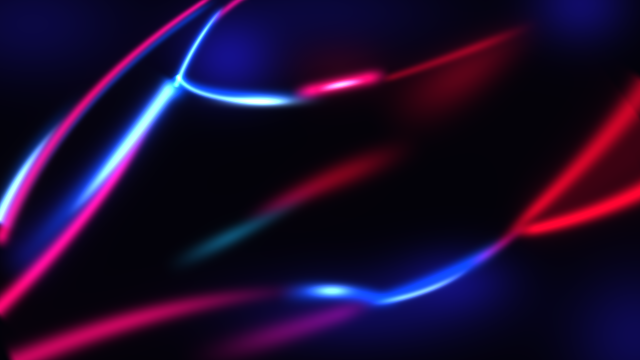
This background is drawn by a Shadertoy shader. Its source:

```glsl
// Neon light ribbons crossing a near-black indigo space.
// Each ribbon is a quadratic curve with a Gaussian cross-section and faded ends;
// ribbons and wide soft glows are added as light on a 16 by 9 grid.

const int SEGMENTS = 18;
const vec3 NIGHT   = vec3(0.01, 0.006, 0.035);
const vec3 INDIGO  = vec3(0.08, 0.06, 0.56);
const vec3 BLUE    = vec3(0.0, 0.3, 0.9);
const vec3 ICE     = vec3(0.65, 0.9, 1.0);
const vec3 MAGENTA = vec3(0.85, 0.02, 0.5);
const vec3 PINK    = vec3(0.93, 0.02, 0.4);
const vec3 RED     = vec3(0.9, 0.01, 0.14);
const vec3 TEAL    = vec3(0.05, 0.36, 0.48);

vec2 bezier(vec2 a, vec2 b, vec2 c, float t) {
    return mix(mix(a, b, t), mix(b, c, t), t);
}

// Distance to the curve (x) and position along it from 0 to 1 (y)
vec2 curveDistance(vec2 p, vec2 a, vec2 b, vec2 c) {
    vec2 nearest = vec2(1e4, 0.0);
    vec2 start = a;
    for (int i = 0; i < SEGMENTS; i++) {
        vec2 end = bezier(a, b, c, float(i + 1) / float(SEGMENTS));
        vec2 along = end - start;
        float h = clamp(dot(p - start, along) / dot(along, along), 0.0, 1.0);
        float d = length(p - start - along * h);
        if (d < nearest.x) nearest = vec2(d, (float(i) + h) / float(SEGMENTS));
        start = end;
    }
    return nearest;
}

// Light of a ribbon: width runs from a to c, fade is the length of each soft end
float ribbon(vec2 p, vec2 a, vec2 b, vec2 c, vec2 width, vec2 fade) {
    vec2 q = curveDistance(p, a, b, c);
    float x = q.x / mix(width.x, width.y, q.y);
    float ends = smoothstep(0.0, fade.x, q.y) * smoothstep(0.0, fade.y, 1.0 - q.y);
    return (exp(-x * x) + 0.05 * exp(-0.5 * x)) * ends;
}

float glow(vec2 p, vec2 center, vec2 radius) {
    vec2 q = (p - center) / radius;
    return exp(-dot(q, q));
}

// Wide, dim colour behind the ribbons
vec3 ambient(vec2 p) {
    float haze = 0.85 * glow(p, vec2(5.7, 7.5), vec2(1.2, 1.0))
               + 0.35 * glow(p, vec2(8.0, 8.7), vec2(3.0, 1.1))
               + 0.4 * glow(p, vec2(0.8, 8.4), vec2(2.3, 1.4))
               + 0.65 * glow(p, vec2(14.5, 8.9), vec2(1.2, 1.0))
               + 0.5 * glow(p, vec2(15.9, 0.6), vec2(1.6, 1.6))
               + 0.5 * glow(p, vec2(9.0, 1.2), vec2(3.0, 1.0))
               + 0.6 * glow(p, vec2(11.4, 2.0), vec2(1.4, 0.8));
    return NIGHT + INDIGO * haze + RED * 0.14 * glow(p, vec2(8.5, 7.3), vec2(1.2, 0.7));
}

// Two descending ribbons on the left
vec3 leftRibbons(vec2 p) {
    vec2 a = vec2(5.46, 9.2), b = vec2(1.25, 6.55), c = vec2(-0.08, 2.75);
    vec3 light = PINK * 0.9 * ribbon(p, a, b, c, vec2(0.06, 0.18), vec2(0.05));
    light += BLUE * 0.5 * ribbon(p - vec2(0.1, -0.1), a, b, c, vec2(0.08), vec2(0.1, 0.8));
    light += BLUE * 0.6 * ribbon(p, vec2(2.4, 6.9), vec2(0.6, 5.2), vec2(-0.1, 3.3), vec2(0.2, 0.25), vec2(0.6, 0.05));
    light += ICE * ribbon(p, vec2(1.7, 6.15), vec2(0.5, 4.85), vec2(-0.1, 3.4), vec2(0.06, 0.13), vec2(0.7, 0.05));

    a = vec2(4.4, 7.0); b = vec2(2.56, 4.5); c = vec2(0.0, 1.9);
    light += INDIGO * 0.45 * ribbon(p, a, b, c, vec2(0.4, 0.6), vec2(0.15));
    light += BLUE * 0.85 * ribbon(p, a, b, c, vec2(0.24, 0.3), vec2(0.03, 0.7));
    light += ICE * ribbon(p, a, b, vec2(1.6, 3.5), vec2(0.16, 0.1), vec2(0.06, 0.6));
    light += PINK * ribbon(p, vec2(4.06, 6.4), vec2(2.4, 3.54), vec2(-0.2, 1.15), vec2(0.1, 0.22), vec2(0.35, 0.03));
    return light;
}

// Thin fork and the bright lens to its right
vec3 upperRibbons(vec2 p) {
    vec2 a = vec2(4.38, 6.8), b = vec2(4.8, 7.95), c = vec2(5.65, 8.9);
    vec3 light = BLUE * 0.8 * ribbon(p, a, b, c, vec2(0.13, 0.1), vec2(0.05, 0.2));
    light += ICE * 0.8 * ribbon(p, a, b, c, vec2(0.06, 0.035), vec2(0.04, 0.4));
    light += PINK * 0.8 * ribbon(p, vec2(5.2, 8.3), vec2(5.6, 8.8), vec2(6.2, 9.15), vec2(0.08), vec2(0.6, 0.05));
    light += BLUE * 0.8 * glow(p, vec2(4.4, 6.8), vec2(0.25));

    a = vec2(4.42, 7.15); b = vec2(4.7, 6.4);
    light += BLUE * 0.9 * ribbon(p, a, b, vec2(8.4, 6.6), vec2(0.12, 0.18), vec2(0.05, 0.35));
    light += ICE * 0.7 * ribbon(p, a, b, vec2(7.4, 6.45), vec2(0.05, 0.07), vec2(0.05, 0.2));
    light += ICE * glow(p, vec2(6.55, 6.47), vec2(0.75, 0.12));

    light += PINK * ribbon(p, vec2(7.2, 6.6), vec2(8.5, 6.9), vec2(9.8, 7.17), vec2(0.17), vec2(0.25));
    light += ICE * 0.9 * ribbon(p, vec2(7.9, 6.74), vec2(8.5, 6.9), vec2(9.2, 7.0), vec2(0.07), vec2(0.5));

    light += RED * 0.42 * ribbon(p, vec2(9.5, 6.98), vec2(11.2, 7.5), vec2(13.6, 8.5), vec2(0.09, 0.14), vec2(0.1, 0.4));
    light += RED * 0.36 * ribbon(p, vec2(9.2, 5.8), vec2(11.6, 7.0), vec2(13.8, 8.7), vec2(0.8, 0.4), vec2(0.5));
    return light;
}

// Dim streak in the centre: teal turning red
vec3 centerStreak(vec2 p) {
    vec3 light = RED * 0.5 * ribbon(p, vec2(6.2, 3.6), vec2(8.4, 4.6), vec2(10.7, 5.5), vec2(0.24, 0.36), vec2(0.5));
    light += MAGENTA * 0.25 * ribbon(p, vec2(5.9, 3.4), vec2(7.0, 3.9), vec2(8.6, 4.6), vec2(0.2), vec2(0.5));
    return light + TEAL * 0.85 * ribbon(p, vec2(4.0, 2.2), vec2(5.8, 3.1), vec2(8.0, 4.2), vec2(0.24, 0.16), vec2(0.5, 0.6));
}

// Red fork on the right flowing through blue into pink at the bottom
vec3 lowerRibbons(vec2 p) {
    vec3 light = RED * 0.72 * ribbon(p, vec2(16.3, 7.0), vec2(14.9, 5.03), vec2(12.2, 2.7), vec2(0.36, 0.12), vec2(0.05, 0.25));
    light += RED * ribbon(p, vec2(16.3, 4.35), vec2(14.6, 3.45), vec2(12.7, 3.15), vec2(0.24, 0.14), vec2(0.03, 0.2));
    light += RED * 0.22 * ribbon(p, vec2(16.4, 5.6), vec2(14.8, 4.4), vec2(12.6, 3.0), vec2(1.1, 0.4), vec2(0.03, 0.3));
    light += MAGENTA * 0.5 * ribbon(p, vec2(13.2, 3.4), vec2(12.4, 2.75), vec2(11.6, 2.3), vec2(0.12), vec2(0.4));

    light += BLUE * 0.8 * ribbon(p, vec2(12.7, 3.1), vec2(11.8, 2.2), vec2(8.9, 1.3), vec2(0.18, 0.18), vec2(0.4, 0.2));
    light += ICE * 0.7 * ribbon(p, vec2(11.9, 2.4), vec2(10.8, 1.6), vec2(9.2, 1.4), vec2(0.07), vec2(0.5, 0.3));
    light += BLUE * 0.85 * ribbon(p, vec2(6.8, 1.6), vec2(8.4, 1.9), vec2(10.1, 1.4), vec2(0.24, 0.16), vec2(0.4, 0.3));
    light += ICE * 0.9 * glow(p, vec2(8.3, 1.73), vec2(0.42, 0.13));

    light += PINK * 0.78 * ribbon(p, vec2(8.3, 1.78), vec2(4.4, 1.71), vec2(0.2, -0.15), vec2(0.18, 0.3), vec2(0.7, 0.03));
    return light + MAGENTA * 0.4 * ribbon(p, vec2(9.6, 1.55), vec2(7.3, 0.7), vec2(4.3, -0.15), vec2(0.2, 0.4), vec2(0.25, 0.5));
}

void mainImage(out vec4 fragColor, in vec2 fragCoord) {
    vec2 p = 9.0 * fragCoord / iResolution.y;
    vec3 color = ambient(p) + leftRibbons(p) + upperRibbons(p) + centerStreak(p) + lowerRibbons(p);
    fragColor = vec4(clamp(color, 0.0, 1.0), 1.0);
}
```
